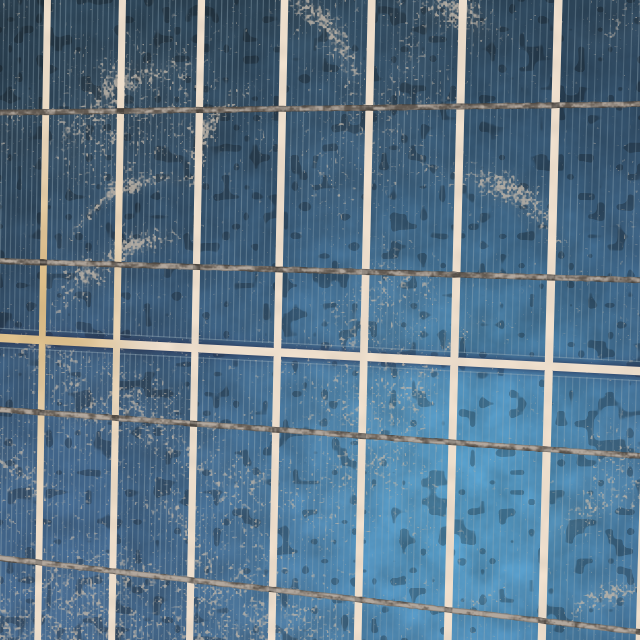
A Shadertoy shader for this texture:

```glsl
const vec3 NIGHT = vec3(0.16, 0.25, 0.32);
const vec3 BLUE = vec3(0.23, 0.37, 0.52);
const vec3 SKY = vec3(0.31, 0.57, 0.73);
const vec3 INDIGO = vec3(0.13, 0.17, 0.32);
const vec3 FINGER = vec3(0.58, 0.67, 0.72);
const vec3 CREAM = vec3(0.93, 0.87, 0.80);
const vec3 YELLOWED = vec3(0.86, 0.74, 0.53);
const vec3 TARNISH = vec3(0.38, 0.35, 0.32);
const vec3 SILVER = vec3(0.70, 0.66, 0.62);
const vec3 DUST = vec3(0.75, 0.71, 0.66);

// Column edges lie at START + FIRST * i + GROWTH * i * i along the top
const float START = 0.0742;
const float FIRST = 0.1139;
const float GROWTH = 0.00319;
const float GAP_HALF = 0.0062;
const float FINGERS = 14.0;
const float FINGER_HALF = 0.0009;

// Rows are measured downward along the left side
const float BAR_START = 0.176;
const float BAR_STEP = 0.232;
const float BAR_HALF = 0.0046;
const float SEAM = 0.528;
const float SEAM_HALF = 0.0066;
const float ROW_FAN = 0.185;

const vec2 GLOW_CENTER = vec2(0.73, 0.22);
const vec2 GLOW_SIZE = vec2(0.32, 0.40);
const int STREAK_GRID = 5;

float hash(vec2 p) {
    vec3 q = fract(vec3(p.xyx) * 0.1031);
    q += dot(q, q.yzx + 33.33);
    return fract((q.x + q.y) * q.z);
}

float noise(vec2 p) {
    vec2 i = floor(p), f = fract(p);
    f = f * f * (3.0 - 2.0 * f);
    return mix(mix(hash(i), hash(i + vec2(1, 0)), f.x),
               mix(hash(i + vec2(0, 1)), hash(i + vec2(1, 1)), f.x), f.y);
}

float fbm(vec2 p) {
    float sum = 0.0, gain = 0.5;
    for (int i = 0; i < 4; i++) {
        sum += gain * noise(p);
        p = mat2(1.6, 1.2, -1.2, 1.6) * p + 7.3;
        gain *= 0.5;
    }
    return sum;
}

float band(float d, float halfWidth) {
    return clamp((halfWidth - abs(d)) * iResolution.y + 0.5, 0.0, 1.0);
}

// Curved wipe marks on a jittered grid, turned by quadrant
float streaks(vec2 uv) {
    float sum = 0.0;
    for (int j = 0; j < STREAK_GRID; j++)
    for (int i = 0; i < STREAK_GRID; i++) {
        vec2 id = vec2(i, j);
        vec2 center = (id + vec2(hash(id + 3.1), hash(id + 8.7))) / float(STREAK_GRID);
        float side = (center.x - 0.5) * (center.y - 0.5) > 0.0 ? -1.0 : 1.0;
        float angle = side * mix(0.3, 1.0, hash(id + 15.2));
        float c = cos(angle), s = sin(angle);
        vec2 p = mat2(c, -s, s, c) * (uv - center);
        p.y += 3.0 * p.x * p.x + 0.02 * (fbm(uv * 22.0) - 0.5);
        vec2 size = vec2(mix(0.04, 0.10, hash(id + 21.4)), mix(0.008, 0.03, hash(id + 29.6)));
        p /= size;
        sum += exp(-dot(p, p)) * smoothstep(0.25, 0.9, hash(id + 37.9));
    }
    return sum;
}

void mainImage(out vec4 fragColor, in vec2 fragCoord) {
    vec2 uv = fragCoord / iResolution.xy;
    float down = 1.0 - uv.y;

    // Perspective grid coordinates
    float top = uv.x + down * (0.0145 + 0.0135 * uv.x);
    float cellWidth = sqrt(FIRST * FIRST + 4.0 * GROWTH * (top - START));
    float column = (cellWidth - FIRST) / (2.0 * GROWTH);
    float fan = 1.0 + ROW_FAN * uv.x;
    float row = (down + 0.0458 * uv.x) / fan;
    float gapDist = (fract(column + 0.5) - 0.5) * cellWidth;
    float barDist = (fract((row - BAR_START) / BAR_STEP + 0.5) - 0.5) * BAR_STEP * fan;
    float seamDist = (row - SEAM) * fan;

    // Cell colour with glow, column tint and mottling
    vec2 q = (uv - GLOW_CENTER) / GLOW_SIZE;
    float glow = exp(-dot(q, q));
    vec3 color = mix(NIGHT, BLUE, smoothstep(0.0, 1.0, 1.05 - uv.y + 0.25 * uv.x));
    color = mix(color, SKY, glow);
    vec2 cell = vec2(floor(column), step(SEAM, row));
    color *= 0.93 + 0.14 * hash(cell + 5.0);
    color *= 0.84 + 0.32 * fbm(uv * 28.0);
    color *= 1.0 - 0.25 * smoothstep(0.74, 0.82, noise(uv * 65.0));
    color = mix(color, INDIGO, 0.55 * exp(-max(abs(seamDist) - SEAM_HALF, 0.0) * 130.0));

    // Fine fingers and the thin lines that end them
    float fingerPitch = cellWidth / FINGERS;
    float fingerDist = (fract(column * FINGERS) - 0.5) * fingerPitch;
    float fingers = band(fingerDist, FINGER_HALF) * step(0.014, abs(seamDist));
    color = mix(color, FINGER, fingers * (0.22 + 0.25 * noise(uv * vec2(40.0, 9.0))));
    color = mix(color, FINGER, 0.45 * band(abs(seamDist) - 0.015, FINGER_HALF));

    // Grainy dust
    float grain = noise(uv * 330.0) * 0.6 + noise(uv * 170.0 + 9.0) * 0.4;
    float haze = smoothstep(0.42, 0.75, fbm(uv * 5.0 + 2.0));
    float corner = exp(-4.0 * dot(uv, uv));
    float cover = 0.10 + 0.35 * haze + 0.25 * corner + 0.9 * streaks(uv);
    float dust = smoothstep(0.85 - 0.6 * min(cover, 1.0), 1.15 - 0.5 * min(cover, 1.0), grain);
    color = mix(color, DUST, 0.75 * dust + 0.12 * min(cover, 1.0));

    // Cream gaps, yellowed at the left
    float yellowing = (1.0 - smoothstep(0.10, 0.25, uv.x)) * exp(-pow((uv.y - 0.53) / 0.22, 2.0));
    vec3 cream = mix(CREAM, YELLOWED, yellowing) * (0.97 + 0.05 * noise(uv * 50.0));
    float gap = band(gapDist, GAP_HALF * mix(0.85, 1.08, uv.x));
    color = mix(color, cream, max(gap, band(seamDist, SEAM_HALF)));

    // Worn metal bars, darker where they cross the gaps
    float wear = noise(vec2(uv.x * 90.0, row * 260.0)) * 0.6 + 0.4 * grain;
    vec3 metal = mix(TARNISH, SILVER, smoothstep(0.2, 0.8, wear + 0.25 * (down - 0.4)));
    metal *= 1.0 - 0.25 * smoothstep(0.4, 1.0, abs(barDist) / BAR_HALF);
    metal *= 1.0 - 0.25 * gap * hash(vec2(floor(column + 0.5), floor(row / BAR_STEP)));
    float ragged = BAR_HALF + 0.0012 * (noise(uv * 120.0) - 0.5);
    color = mix(color, metal, band(barDist, ragged));

    fragColor = vec4(color, 1.0);
}
```
